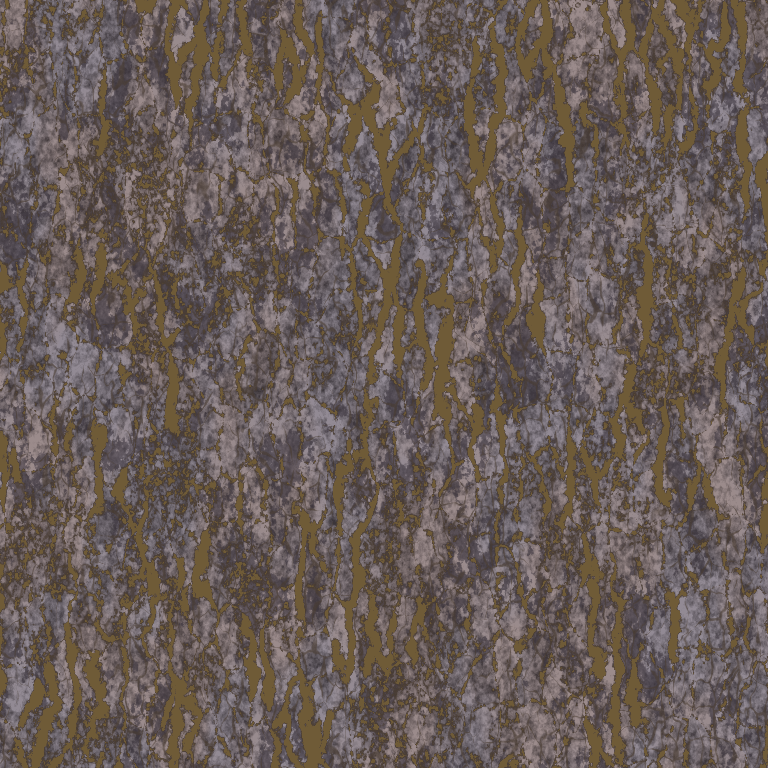
This texture is drawn by a WebGL 2 fragment shader. Its source:

```glsl
#version 300 es
precision highp float;

uniform vec2 u_resolution;
out vec4 fragColor;

#define PLATE_COUNT vec2(31.0, 13.0)
#define CHIP_COUNT vec2(56.0, 27.0)
#define CRACK_WIDTH 0.0072
#define HAIRLINE -0.0002
#define WARP 0.036
#define ROUGHNESS 0.0105
#define OCHRE vec3(0.435, 0.355, 0.215)
#define RIM vec3(0.285, 0.235, 0.195)
#define SHADOW vec3(0.235, 0.208, 0.218)
#define PALE vec3(0.590, 0.545, 0.562)
#define STAIN vec3(0.260, 0.232, 0.270)

vec2 hash2(vec2 p) {
    vec3 q = fract(p.xyx * vec3(0.1031, 0.1030, 0.0973));
    q += dot(q, q.yzx + 33.33);
    return fract((q.xx + q.yz) * q.zy);
}

// Smooth cellular noise: random cell values blended by distance
float cellNoise(vec2 p) {
    vec2 cell = floor(p), f = p - cell;
    float total = 0.0, weights = 0.0;
    for (int y = -1; y <= 1; y++)
    for (int x = -1; x <= 1; x++) {
        vec2 o = vec2(x, y);
        vec2 rnd = hash2(cell + o);
        vec2 r = o + rnd - f;
        float w = exp(-6.0 * dot(r, r));
        total += w * fract(rnd.x * 57.0 + rnd.y * 31.0);
        weights += w;
    }
    return total / weights;
}

// Three octaves, centred on zero
float layeredNoise(vec2 p) {
    float sum = 0.0, gain = 0.54;
    for (int i = 0; i < 3; i++) {
        sum += gain * (cellNoise(p) - 0.5);
        p = p * 2.03 + vec2(17.3, 41.7);
        gain *= 0.56;
    }
    return sum;
}

// x: distance to the nearest crack wall, wide on upright edges; y: cell id
vec2 crackGap(vec2 uv, vec2 count, float width) {
    vec2 p = uv * count;
    vec2 cell = floor(p), f = p - cell;
    vec2 nearCell = vec2(0.0), nearPoint = vec2(0.0);
    float best = 1e3;
    for (int y = -1; y <= 1; y++)
    for (int x = -1; x <= 1; x++) {
        vec2 o = vec2(x, y);
        vec2 r = o + 0.1 + 0.8 * hash2(cell + o) - f;
        float d = dot(r, r);
        if (d < best) {
            best = d;
            nearCell = o;
            nearPoint = r;
        }
    }
    float gap = 1e3;
    for (int y = -2; y <= 2; y++)
    for (int x = -2; x <= 2; x++) {
        if (x == 0 && y == 0) continue;
        vec2 o = nearCell + vec2(x, y);
        vec2 r = o + 0.1 + 0.8 * hash2(cell + o) - f;
        vec2 n = normalize(r - nearPoint);
        vec2 slope = n * count;
        float steep = length(slope);
        float upright = smoothstep(0.6, 1.0, abs(slope.x) / steep);
        float d = dot(0.5 * (r + nearPoint), n) / steep;
        gap = min(gap, d - width * upright - HAIRLINE);
    }
    return vec2(gap, hash2(cell + nearCell + 71.0).x);
}

void main() {
    vec2 uv = gl_FragCoord.xy / u_resolution.y;
    float px = 1.0 / u_resolution.y;

    // Noise layers from broad to fine
    float weather = layeredNoise(uv * vec2(11.0, 6.0) + 5.0);
    float hue = layeredNoise(uv * vec2(12.0, 6.0) + 60.0);
    float streak = layeredNoise(uv * vec2(66.0, 28.0) + 23.0);
    float grain = layeredNoise(uv * vec2(110.0, 85.0) + 9.0);
    float fine = layeredNoise(uv * vec2(215.0, 175.0) + 3.0);
    vec2 bend = vec2(layeredNoise(uv * vec2(24.0, 15.0) + 31.0),
                     layeredNoise(uv * vec2(24.0, 15.0) + 83.0));
    vec2 bark = uv + WARP * bend;

    // Plates, cracks and pitted ground as one height
    float opening = smoothstep(0.44, 0.86, cellNoise(uv * vec2(25.0, 9.0) + 47.0));
    vec2 plate = crackGap(bark, PLATE_COUNT, CRACK_WIDTH * opening);
    vec2 chip = crackGap(bark + 0.37, CHIP_COUNT, 0.0);
    float worn = smoothstep(0.0, -0.2, weather + 0.6 * streak);
    float rough = 0.6 * grain + 0.8 * fine;
    float height = min(plate.x, mix(0.008, 0.0019, worn)) + ROUGHNESS * rough;

    // Plate surface
    float tone = 0.57 + 0.26 * (plate.y - 0.5) + 0.14 * (chip.y - 0.5)
               + 0.75 * grain + 0.85 * fine + 0.7 * streak + 0.3 * weather;
    vec3 color = mix(SHADOW, PALE, clamp(tone, 0.0, 1.0));
    float warmth = smoothstep(-0.2, 0.2, hue + 0.15 * (plate.y - 0.5));
    color *= mix(vec3(0.97, 0.995, 1.035), vec3(1.03, 1.0, 0.97), warmth);
    float stain = smoothstep(0.06, 0.2, bend.y - 0.7 * streak - 0.5 * fine);
    color = mix(color, STAIN, 0.55 * stain);

    // Fine splits, dark crack rims, then the flat crack floor
    float split = 1.0 - smoothstep(0.0, 0.0007 + px, chip.x + 0.005 * streak);
    color = mix(color, RIM, 0.6 * split);
    float rim = 1.0 - smoothstep(0.0003, 0.0029, height);
    color = mix(color, RIM, 0.88 * rim);
    float crack = 1.0 - smoothstep(-0.6 * px, 0.6 * px, height);
    color = mix(color, OCHRE, crack);

    fragColor = vec4(color, 1.0);
}
```
